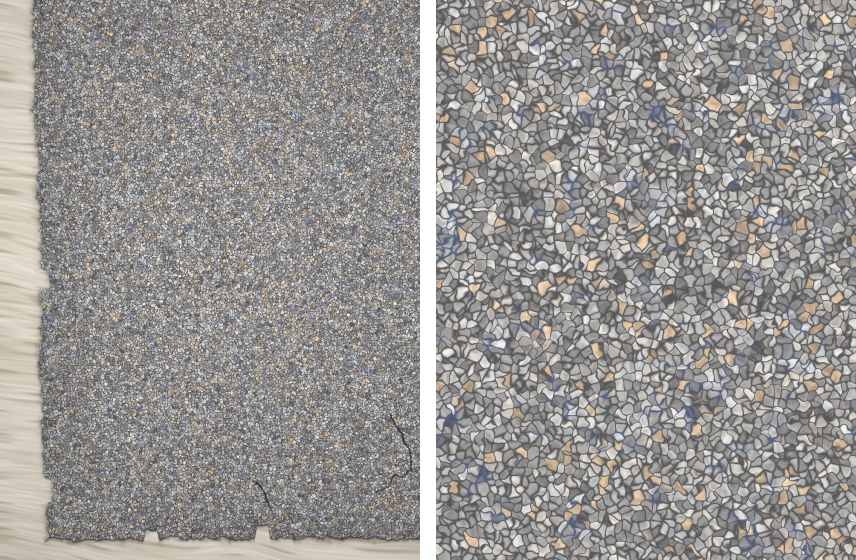
Left: the whole. Right: its middle third, enlarged.
Reproduce this texture procedurally as a WebGL 1 fragment shader.

```glsl
precision highp float;
uniform vec2 u_resolution;

// Sizes are in canvas widths
const float GRAINS_ACROSS = 145.0;
const float TAN_SHARE = 0.055;
const float TAN_GROWTH = 0.14;
const float GAP_NARROW = 0.12;
const float GAP_WIDE = 0.50;
const float STONE_MOTTLE = 0.28;
const float EDGE_SOFTNESS = 0.0012;
const float CRACK_WIDTH = 0.0016;
const float SHADOW_REACH = 0.005;
const vec3 GRAIN_DARK = vec3(0.50, 0.495, 0.495);
const vec3 GRAIN_LIGHT = vec3(0.83, 0.82, 0.80);
const vec3 GRAIN_TAN = vec3(0.80, 0.70, 0.59);
const vec3 GAP_GREY = vec3(0.33, 0.325, 0.33);
const vec3 GAP_BLUE = vec3(0.31, 0.35, 0.46);
const vec3 WOOD_PALE = vec3(0.92, 0.90, 0.85);
const vec3 WOOD_BROWN = vec3(0.64, 0.59, 0.51);

vec3 hash3(vec2 p) {
  vec3 q = fract(p.xyx * vec3(0.1031, 0.1030, 0.0973));
  q += dot(q, q.yxz + 33.33);
  return fract((q.xxy + q.yzz) * q.zyx);
}

float noise(vec2 p) {
  vec2 i = floor(p), f = fract(p);
  f = f * f * (3.0 - 2.0 * f);
  float low = mix(hash3(i).x, hash3(i + vec2(1.0, 0.0)).x, f.x);
  float high = mix(hash3(i + vec2(0.0, 1.0)).x, hash3(i + 1.0).x, f.x);
  return mix(low, high, f.y);
}

// Soft-sided bite out of a torn edge
float notch(float t, float centre, float halfWidth, float depth) {
  return depth * (1.0 - smoothstep(halfWidth - 0.004, halfWidth + 0.004, abs(t - centre)));
}

float segment(vec2 p, vec2 a, vec2 b) {
  vec2 ab = b - a;
  return length(p - a - ab * clamp(dot(p - a, ab) / dot(ab, ab), 0.0, 1.0));
}

// Distances inside the torn left and bottom edges
vec2 sheetEdges(vec2 p) {
  float left = 0.112 - 0.026 * p.y + 0.012 * (noise(vec2(p.y * 16.0, 3.0)) - 0.5)
    + notch(p.y, 0.668, 0.022, 0.020) + notch(p.y, 0.165, 0.028, 0.018);
  float bottom = 0.053 + 0.008 * (noise(vec2(p.x * 12.0, 9.0)) - 0.5)
    + notch(p.x, 0.360, 0.016, 0.022) + notch(p.x, 0.625, 0.016, 0.030);
  float ragged = 0.009 * (noise(p * 55.0) - 0.5) + 0.006 * (noise(p * 130.0) - 0.5);
  return p - vec2(left, bottom) + ragged;
}

float crackDistance(vec2 p) {
  p += 0.016 * (vec2(noise(p * 50.0), noise(p * 50.0 + 70.0)) - 0.5);
  float d = segment(p, vec2(0.93, 0.345), vec2(0.977, 0.26));
  d = min(d, segment(p, vec2(0.977, 0.26), vec2(0.975, 0.22)));
  d = min(d, segment(p, vec2(0.975, 0.22), vec2(0.90, 0.155)));
  return min(d, segment(p, vec2(0.61, 0.185), vec2(0.64, 0.13)));
}

// Rough stones: nearest cell gives the colour, the borders give uneven gaps
vec3 gravel(vec2 p) {
  vec2 q = p * GRAINS_ACROSS;
  q += 0.7 * (vec2(noise(q * 1.3), noise(q * 1.3 + 40.0)) - 0.5);
  vec2 cell = floor(q);
  float nearest = 9.0, second = 9.0;
  vec3 stone = vec3(0.0);
  for (int y = -1; y <= 1; y++) {
    for (int x = -1; x <= 1; x++) {
      vec2 id = cell + vec2(float(x), float(y));
      vec3 h = hash3(id + 17.0);
      float d = length(id + h.xy - q) - TAN_GROWTH * step(h.z, TAN_SHARE);
      if (d < nearest) {
        second = nearest;
        nearest = d;
        stone = vec3(h.z, hash3(id + 311.0).xy);
      } else {
        second = min(second, d);
      }
    }
  }
  vec3 colour = mix(GRAIN_DARK, GRAIN_LIGHT, stone.y);
  colour *= 1.0 + 0.04 * (stone.z - 0.5) * vec3(1.0, 0.0, -1.0);
  colour = mix(colour, GRAIN_TAN * (0.85 + 0.25 * stone.y), step(stone.x, TAN_SHARE));
  colour *= 1.0 + STONE_MOTTLE * (noise(q * 2.3 + 90.0) - 0.5);
  vec3 gap = mix(GAP_GREY, GAP_BLUE, smoothstep(0.66, 0.85, noise(p * 75.0)));
  float gapWidth = mix(GAP_NARROW, GAP_WIDE, noise(q * 0.9 + 60.0));
  return mix(gap, colour, smoothstep(0.0, gapWidth, second - nearest));
}

// Long, slightly wavy horizontal fibres
vec3 wood(vec2 p) {
  p.y += 0.12 * p.x + 0.03 * noise(p * vec2(7.0, 4.0));
  float broad = noise(p * vec2(5.0, 32.0));
  float fine = noise(p * vec2(16.0, 210.0));
  float streak = smoothstep(0.6, 0.95, noise(p * vec2(9.0, 110.0) + 20.0));
  return mix(WOOD_PALE, WOOD_BROWN, 0.2 * broad + 0.3 * fine + 0.4 * streak);
}

vec3 scene(vec2 p) {
  vec2 edges = sheetEdges(p);
  float inside = min(edges.x, edges.y);
  vec2 away = p - vec2(0.55, 0.75);
  float light = 1.05 - 0.17 * dot(away, away);

  vec3 stones = gravel(p) * light;
  stones *= 1.0 - 0.12 * exp(-max(inside, 0.0) / 0.07);
  stones *= mix(0.35, 1.0, smoothstep(0.0, CRACK_WIDTH * 2.0, crackDistance(p)));

  float shadow = edges.y < edges.x ? 0.80 : 0.35;
  vec3 planks = wood(p) * light;
  planks *= 1.0 - shadow * exp(-max(-inside, 0.0) / SHADOW_REACH);
  return mix(planks, stones, smoothstep(-EDGE_SOFTNESS, EDGE_SOFTNESS, inside));
}

void main() {
  // Four samples per pixel keep the small stones smooth
  vec3 colour = vec3(0.0);
  for (int i = 0; i < 4; i++) {
    float k = float(i);
    vec2 offset = vec2(mod(k, 2.0), floor(k * 0.5)) * 0.5 - 0.25;
    colour += scene((gl_FragCoord.xy + offset) / u_resolution.x);
  }
  gl_FragColor = vec4(colour * 0.25, 1.0);
}
```
